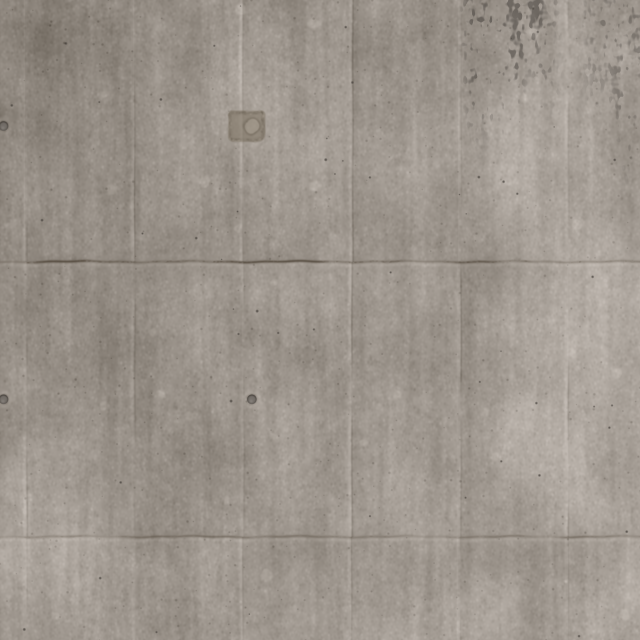
Reproduce this texture procedurally as a Shadertoy shader.

```glsl
// Board-marked concrete wall: tall panels between faint vertical ridges and two
// dark horizontal joints, with tie holes, a patched hole, pits and sooty stains.
// Mottling, streaks and grain all come from cellular noise at different scales.

vec3 hash3(vec2 p) {
    vec3 q = fract(p.xyx * vec3(.1031, .1030, .0973));
    q += dot(q, q.yxz + 33.33);
    return fract((q.xxy + q.yzz) * q.zyx);
}

// Cellular noise: soft bumps of random sign, one per cell, mean zero
float blobs(vec2 p) {
    float sum = 0.;
    for (int y = -1; y <= 1; y++)
    for (int x = -1; x <= 1; x++) {
        vec2 cell = floor(p) + vec2(x, y);
        vec3 h = hash3(cell);
        vec2 d = p - cell - h.xy;
        float k = max(0., 1. - dot(d, d));
        sum += (2. * h.z - 1.) * k * k * k;
    }
    return sum;
}

float mottle(vec2 p) {
    float sum = 0., amp = .5;
    for (int i = 0; i < 6; i++) {
        sum += amp * blobs(p);
        p = mat2(1.6, 1.2, -1.2, 1.6) * p + 17.3;
        amp *= .62;
    }
    return sum;
}

// Sparse round marks; share is the fraction of cells holding one
float spots(vec2 p, float scale, float share, float radius, float soft) {
    vec3 h = hash3(floor(p * scale) + 51.);
    float d = length(fract(p * scale) - .2 - .6 * h.xy) / scale;
    float r = radius * (.5 + h.z / share);
    return step(h.z, share) * (1. - smoothstep(r - soft, r + soft, d));
}

float bell(float x, float width) { return exp(-x * x / (width * width)); }

float box(vec2 p, vec2 halfSize, float corner) {
    vec2 d = abs(p) - halfSize + corner;
    return length(max(d, 0.)) + min(max(d.x, d.y), 0.) - corner;
}

void mainImage(out vec4 fragColor, in vec2 fragCoord) {
    vec2 p = fragCoord / iResolution.y;
    float px = 1. / iResolution.y;

    // Panel grid: six vertical seams, two horizontal joints
    vec2 grid = (p - vec2(.039, .1615)) / vec2(.1693, .4297);
    vec2 seam = floor(grid + .5);
    vec2 off = (grid - seam) * vec2(.1693, .4297);
    vec3 board = hash3(floor(grid) + 9.);

    // Concrete tone: broad light, clouds, vertical streaks, grain
    float cloud = mottle(p * 4.5 + 3.);
    float fine = blobs(p * vec2(250., 210.));
    float streak = blobs(p * vec2(42., 2.5)) + .8 * blobs(p * vec2(130., 7.) + 40.);
    float tone = .46 + .32 * (p.x - .5) - .22 * (p.y - .5);
    tone += .62 * cloud + .15 * streak + .16 * fine + .14 * (board.z - .5);
    tone += .10 * blobs(p * vec2(110., 90.) + 8.);
    tone -= .30 * bell(p.x - .30, .03) * bell(p.y - .86, .08);

    // Vertical seams: pale ridge with a broken dark edge
    vec3 s = hash3(vec2(seam.x, floor(grid.y)) + 23.);
    float dx = off.x + (s.x - .5) * .003 + .0004 * sin(p.y * 31. + s.y * 6.);
    float wear = smoothstep(-.5, .4, blobs(vec2(seam.x * 7.3, p.y * 11.)));
    tone += bell(dx, .0032) * (.16 + .22 * s.y) * (.5 + .5 * wear);
    tone -= bell(dx - .0035, .0011 + .4 * px) * (.12 + .42 * s.z) * wear;
    tone -= .07 * bell(dx - .010, .008) * wear;

    vec3 color = mix(vec3(.54, .51, .475), vec3(.72, .69, .66), clamp(tone, -.45, 1.2));

    // Horizontal joints: thin wavering line, grimy in places
    float dy = off.y + .0008 * sin(p.x * 37.) + .0005 * sin(p.x * 113. + 2.);
    float grime = smoothstep(-.5, .5, blobs(vec2(p.x * 18., seam.y * 5.7)) + .3 * fine);
    float depth = seam.y > .5 ? .75 : .42;
    color += .035 * bell(dy + .005, .003);
    color = mix(color, vec3(.36, .32, .27), depth * bell(dy, .0015 + .4 * px) * (.35 + .65 * grime));
    color -= .06 * depth * grime * exp(-abs(dy) / .008);

    // Soot: gritty vertical smears in the upper right
    float area = smoothstep(.71, .74, p.x) * (1. - smoothstep(.84, .89, p.x))
               + .7 * smoothstep(.89, .94, p.x);
    area *= smoothstep(.76, .94, p.y + .10 * blobs(vec2(p.x * 28., 2.)));
    float grit = blobs(p * vec2(190., 95.)) + .8 * blobs(p * vec2(55., 11.) + 6.)
               + .5 * blobs(p * vec2(60., 170.)) + .7 * cloud;
    color = mix(color, vec3(.35, .33, .31), .65 * area * smoothstep(.05, .85, grit));
    color -= .025 * area;

    // Pits and pale mineral flecks
    color = mix(color, vec3(.28, .26, .24), .75 * spots(p, 34., .06, .0013, px));
    color -= .09 * spots(p + .37, 75., .10, .0012, px);
    vec2 ragged = p + .003 * vec2(blobs(p * 90.), blobs(p * 90. + 31.));
    color += .05 * spots(ragged, 15., .13, .006, .003);

    // Tie holes on their own lattice; one of them is patched over
    vec2 tie = floor((p - vec2(.0055, .376)) / vec2(.388, .427) + .5);
    vec2 q = p - vec2(.0055, .376) - tie * vec2(.388, .427);
    if (tie == vec2(1.)) {
        q += .0015 * vec2(blobs(p * 70.), blobs(p * 70. + 12.));
        float d = box(q + vec2(.008, 0.), vec2(.029, .024), .007);
        color += .035 * exp(-max(d, 0.) / .025);
        color = mix(color, vec3(.52, .48, .42), .65 * (1. - smoothstep(-.002, .002, d)));
        color -= .07 * bell(d + .003, .003) * (.7 + fine);
        color += .05 * (1. - smoothstep(.010, .013, length(q)));
        color -= .05 * bell(length(q) - .013, .002);
    } else if (tie.x < 1.5) {
        float d = length(q);
        color = mix(color, vec3(.43, .41, .39), .85 * (1. - smoothstep(.0065, .0085, d)));
        color -= .16 * bell(d - .0068, .0018) * (.6 + 40. * q.y);
        color += .06 * bell(length(q + vec2(.001, .003)), .003);
        color += .03 * bell(d - .011, .003);
    }

    fragColor = vec4(clamp(color, 0., 1.), 1.);
}
```
